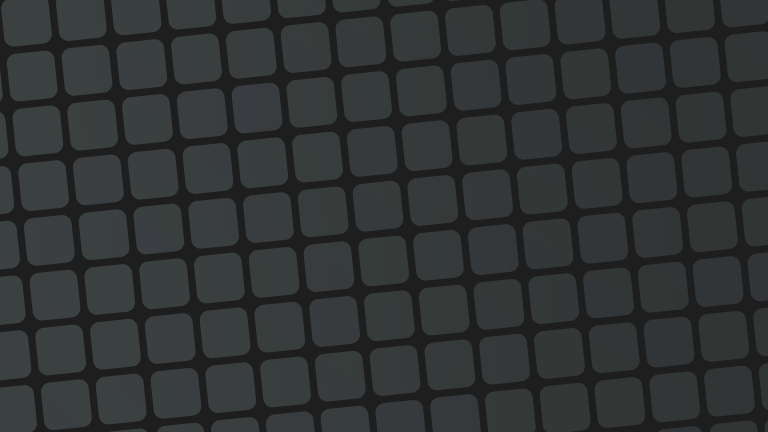
Give the GLSL for this pattern, as a Shadertoy shader.

```glsl
// A tilted grid of rounded square tiles in dark slate over near-black joints.
// Each tile is a rounded-box distance in a rotated, repeated cell; a broad
// gradient dims the tiles to the right and hashes shift their tint slightly.

const float PITCH = 0.1275;                  // cell size, in canvas heights
const float TILT = 0.1037;                   // grid rotation in radians
const vec2 TILE_ORIGIN = vec2(-0.0139, 0.0227);
const float TILE_HALF = 0.434;               // half tile width, in cells
const float CORNER = 0.17;                   // corner radius, in cells

const vec3 JOINT = vec3(0.118, 0.118, 0.117);
const vec3 SLATE_LIGHT = vec3(0.232, 0.251, 0.255);
const vec3 SLATE_DARK = vec3(0.192, 0.208, 0.208);
const vec3 COOL_SHIFT = vec3(0.003, -0.003, 0.007);
const vec3 GREEN_SHIFT = vec3(-0.001, 0.004, -0.005);

float hash(vec2 p) {
    vec3 q = fract(vec3(p.xyx) * 0.1031);
    q += dot(q, q.yzx + 33.33);
    return fract((q.x + q.y) * q.z);
}

vec2 rotate(vec2 p, float angle) {
    float c = cos(angle), s = sin(angle);
    return vec2(c * p.x + s * p.y, c * p.y - s * p.x);
}

float roundedBox(vec2 p, float halfSize, float radius) {
    vec2 q = abs(p) - halfSize + radius;
    return length(max(q, 0.0)) + min(max(q.x, q.y), 0.0) - radius;
}

// Cool or green tint per tile, some split by a soft diagonal.
vec3 tileTint(vec2 id, vec2 local) {
    float tint = hash(id + 47.0);
    float diagonal = smoothstep(-0.12, 0.12, local.x + local.y + 0.5 * hash(id + 91.0) - 0.25);
    float split = step(0.6, hash(id + 133.0));
    float green = mix(tint, mix(tint, 1.0 - tint, diagonal), split);
    return mix(COOL_SHIFT, GREEN_SHIFT, green);
}

vec3 slate(vec2 uv) {
    float fade = smoothstep(0.0, 1.0, uv.x + 0.06 * (uv.y - 0.5));
    return mix(SLATE_LIGHT, SLATE_DARK, fade);
}

void mainImage(out vec4 fragColor, in vec2 fragCoord) {
    vec2 uv = fragCoord / iResolution.xy;
    vec2 p = (fragCoord - 0.5 * iResolution.xy) / iResolution.y;

    // Rotated cell coordinates, with a tile centred in each cell
    vec2 grid = rotate(p - TILE_ORIGIN, TILT) / PITCH + 0.5;
    vec2 id = floor(grid);
    vec2 local = fract(grid) - 0.5;

    // Antialiased tile coverage
    float pixel = 1.0 / (iResolution.y * PITCH);
    float dist = roundedBox(local, TILE_HALF, CORNER);
    float tile = 1.0 - smoothstep(-0.6 * pixel, 0.6 * pixel, dist);

    vec3 color = mix(JOINT, slate(uv) + tileTint(id, local), tile);
    fragColor = vec4(color, 1.0);
}
```
